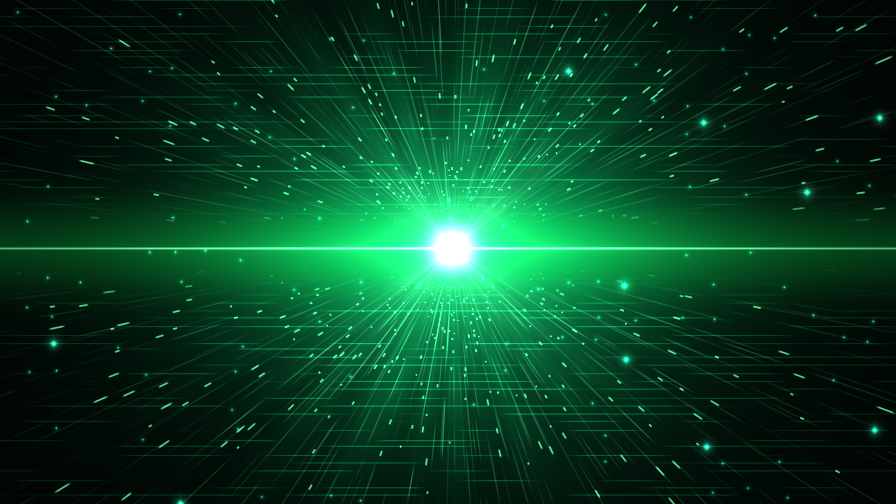
This background is drawn by a WebGL 1 fragment shader. Its source:

```glsl
precision highp float;
uniform vec2 u_resolution;

#define CENTER vec2(0.505, 0.507)
#define GLOW_RADIUS 0.36
#define BAND_HEIGHT 0.085
#define LINE_WIDTH 0.0011
#define STAR_CELL 0.15
#define ROW_COUNT 62.0
#define NIGHT vec3(0.003, 0.018, 0.010)
#define EMERALD vec3(0.035, 0.76, 0.42)
#define LEAF vec3(0.03, 0.52, 0.17)
#define MINT vec3(0.42, 0.95, 0.62)
#define TEAL vec3(0.15, 0.90, 0.68)
#define WHITE vec3(0.90, 1.0, 0.95)

float hash(vec2 p) {
  return fract(sin(dot(p, vec2(127.1, 311.7))) * 43758.55);
}

vec2 gradient(vec2 cell) {
  float a = 6.2832 * hash(cell);
  return vec2(cos(a), sin(a));
}

float gradientNoise(vec2 p) {
  vec2 i = floor(p), f = p - i;
  vec2 s = f * f * f * (f * (f * 6.0 - 15.0) + 10.0);
  vec2 e = vec2(1.0, 0.0);
  float low = mix(dot(gradient(i), f), dot(gradient(i + e), f - e), s.x);
  float high = mix(dot(gradient(i + e.yx), f - e.yx),
                   dot(gradient(i + 1.0), f - 1.0), s.x);
  return mix(low, high, s.y);
}

// Antialiased stroke of half-width w at distance d
float stroke(float d, float w) {
  float soft = 0.7 / u_resolution.y;
  return 1.0 - smoothstep(max(w - soft, 0.0), w + soft, abs(d));
}

// Broken lines converging on the centre
float radialLines(float angle, float r, float count, float seed) {
  float id = floor(angle * count);
  float jitter = 0.2 + 0.6 * hash(vec2(id, seed));
  float d = (angle - (id + jitter) / count) * r;
  float dash = smoothstep(-0.12, 0.3, gradientNoise(vec2(r * 9.0, id * 7.37 + seed)));
  return stroke(d, LINE_WIDTH) * dash * (0.3 + 0.7 * hash(vec2(seed, id)));
}

// Thin horizontal segments on the upper and lower planes
float crossLines(vec2 p) {
  float id = floor(p.y * ROW_COUNT);
  float d = p.y - (id + 0.25 + 0.5 * hash(vec2(id, 4.0))) / ROW_COUNT;
  float dash = smoothstep(0.0, 0.22, gradientNoise(vec2(p.x * 4.5, id * 5.31)));
  return stroke(d, LINE_WIDTH * 0.8) * dash;
}

// Short bright dashes flying outward
float sparks(float angle, float r, float seed) {
  vec2 grid = vec2(17.0, 7.0);
  vec2 q = vec2(angle, log(r)) * grid + seed;
  vec2 id = floor(q), f = q - id;
  float offset = (f.x - 0.2 - 0.6 * hash(id + 3.1)) / grid.x * r;
  float along = abs(f.y - 0.3 - 0.4 * hash(id + 8.7));
  float size = 0.04 + 0.14 * hash(id + 5.3);
  float lit = step(0.80, hash(id));
  return lit * stroke(offset, 0.0017) * (1.0 - smoothstep(size * 0.5, size, along));
}

// Scattered points with a halo and small cross flares
float stars(vec2 p, float cell, float chance) {
  vec2 id = floor(p / cell);
  vec2 place = 0.25 + 0.5 * vec2(hash(id + 2.3), hash(id + 9.1));
  vec2 d = abs(p - (id + place) * cell) / cell;
  float halo = exp(-dot(d, d) * 900.0) + 0.3 * exp(-dot(d, d) * 130.0);
  float flare = exp(-d.x * 22.0 - d.y * 110.0) + exp(-d.y * 22.0 - d.x * 110.0);
  return step(1.0 - chance, hash(id + cell)) * (halo + 0.4 * flare);
}

void main() {
  vec2 p = (gl_FragCoord.xy - CENTER * u_resolution) / u_resolution.y;
  float r = max(length(p), 0.001);
  float height = abs(p.y);
  float angle = atan(p.x, height);
  float side = p.y < 0.0 ? 31.0 : 0.0;

  // Central glow, light shafts and horizon band
  float d = length(p * vec2(0.95, 1.15));
  float glow = exp(-pow(d / GLOW_RADIUS, 1.6));
  float shafts = gradientNoise(vec2(angle * 7.0, side + r));
  glow *= 1.0 + 0.5 * shafts * smoothstep(0.08, 0.3, height);
  float band = exp(-pow(height / BAND_HEIGHT, 2.0));
  vec3 color = NIGHT + EMERALD * glow * 0.92;
  color += LEAF * band * (0.35 + 0.45 * exp(-p.x * p.x * 4.0));

  // Perspective grid, fading toward the horizon and corners
  float away = smoothstep(0.035, 0.16, height);
  float reach = 0.22 + 0.78 * exp(-r * r * 3.0);
  float lines = radialLines(angle, r, 14.0, side + 1.0);
  lines += 0.7 * radialLines(angle, r, 25.0, side + 2.0);
  color += MINT * lines * away * reach * 0.52;
  color += EMERALD * crossLines(p) * away * reach * 0.55;

  // Sparks and stars
  float flying = sparks(angle, r, side) + sparks(angle, r, side + 60.5);
  color += MINT * flying * smoothstep(0.03, 0.12, height) * 0.8;
  color += TEAL * stars(p, STAR_CELL, 0.2);
  color += TEAL * stars(p + 7.0, STAR_CELL * 0.4, 0.22) * 0.55;

  // Burst with diagonal rays and the bright horizon
  vec2 dir = p / r;
  float diagonal = pow(abs(2.0 * dir.x * dir.y), 5.0);
  float rays = diagonal * (0.6 + gradientNoise(dir * 9.0));
  float core = 1.5 * exp(-r * r * 750.0) + 0.6 * exp(-r / 0.055);
  color += WHITE * (core + 0.35 * rays * exp(-r / 0.09));
  float horizon = stroke(p.y, 0.0018) * (0.45 + 0.55 * exp(-abs(p.x) * 2.2));
  color += mix(MINT, WHITE, exp(-abs(p.x) * 2.0)) * horizon;
  color += MINT * 0.25 * exp(-height / 0.008) * exp(-abs(p.x) * 2.5);
  gl_FragColor = vec4(clamp(color, 0.0, 1.0), 1.0);
}
```
